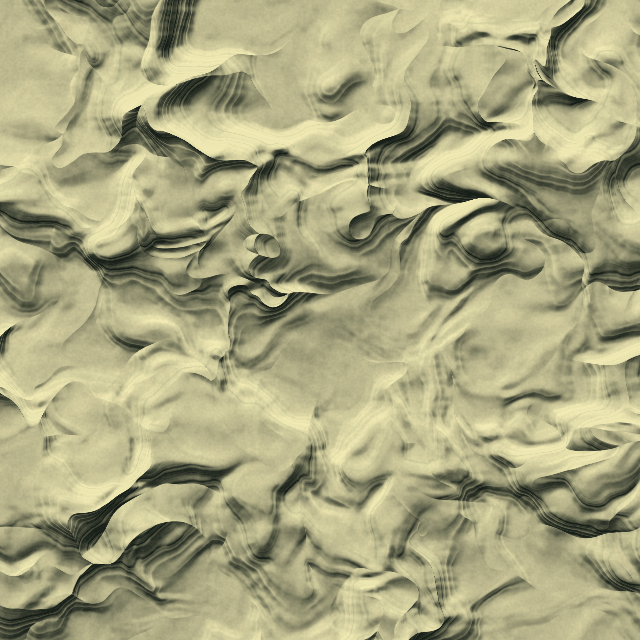
Write a WebGL 2 fragment shader that draws this texture.

```glsl
#version 300 es
precision highp float;
// Sunlit sandstone relief: flat basins, angular crests, layered cliffs and eroded gullies.

uniform vec2 u_resolution;
out vec4 fragColor;

const float TAU = 6.2831853;
const vec3 SHADOW_COLOR = vec3(0.09, 0.12, 0.095);
const vec3 SUN_COLOR = vec3(0.905, 0.875, 0.675);
const vec3 LAYER_TINT = vec3(0.87, 0.91, 0.89);
const vec2 SUN_DIRECTION = vec2(-0.30, 0.95);

vec2 hash2(vec2 cell) {
    vec2 k = vec2(dot(cell, vec2(127.1, 311.7)), dot(cell, vec2(269.5, 183.3)));
    return fract(sin(k) * 43758.5453) * 2.0 - 1.0;
}

// Gradient noise, roughly -0.7 to 0.7
float noise(vec2 p) {
    vec2 i = floor(p), f = p - i;
    vec2 u = f * f * f * (f * (f * 6.0 - 15.0) + 10.0);
    float a = dot(hash2(i), f);
    float b = dot(hash2(i + vec2(1, 0)), f - vec2(1, 0));
    float c = dot(hash2(i + vec2(0, 1)), f - vec2(0, 1));
    float d = dot(hash2(i + vec2(1, 1)), f - vec2(1, 1));
    return mix(mix(a, b, u.x), mix(c, d, u.x), u.y);
}

float fbm(vec2 p, int octaves) {
    const mat2 turn = mat2(1.6, 1.2, -1.2, 1.6);
    float sum = 0.0, amp = 1.0;
    for (int i = 0; i < octaves; i++) {
        sum += amp * noise(p);
        p = turn * p + 7.3;
        amp *= 0.40;
    }
    return sum;
}

// Broad landform: plateaus and crests, bent sharply by a folded warp
float landform(vec2 p) {
    vec2 q = p * 3.0 + 2.7;
    vec2 fold = abs(vec2(fbm(q * 1.3 + 3.1, 3), fbm(q * 1.3 + 17.7, 3)));
    float plateau = smoothstep(-0.15, 0.40, fbm(q + 0.8 * fold, 4));
    float crease = abs(fbm(q * 0.8 + 0.7 * fold + 41.3, 4));
    float crest = pow(max(1.0 - 2.5 * crease, 0.0), 2.0);
    float crestHeight = smoothstep(-0.25, 0.4, noise(q * 0.7 + 63.0));
    float swell = fbm(q * 2.2 + fold, 4);
    return 0.070 * plateau + 0.072 * crest * crestHeight + 0.011 * swell;
}

// Scattered waves running across 'dir': x is height, yz its slope
vec3 gullies(vec2 p, vec2 dir) {
    vec2 cell = floor(p), f = p - cell;
    vec3 sum = vec3(0.0);
    float total = 0.0;
    for (int y = -1; y <= 1; y++) {
        for (int x = -1; x <= 1; x++) {
            vec2 o = vec2(x, y);
            vec2 away = f - o - 0.5 - 0.3 * hash2(cell + o);
            float weight = exp(-3.0 * dot(away, away));
            float phase = TAU * dot(away, dir);
            sum += weight * vec3(cos(phase), -sin(phase) * dir);
            total += weight;
        }
    }
    return sum / total;
}

// Uneven rock layers stacked by height, 0 to 1
float strata(float height, vec2 p) {
    float level = height + 0.002 * noise(p * 9.0);
    float coarse = noise(vec2(level * 160.0, 4.3));
    float fine = noise(vec2(level * 380.0, 11.6));
    return clamp(0.5 + 0.9 * coarse + 0.7 * fine, 0.0, 1.0);
}

// Soft response to a slope facing the sun (positive) or away from it
float shade(float facing) {
    float s = facing / sqrt(1.0 + facing * facing);
    return 0.79 + (s > 0.0 ? 0.36 : 0.80) * s;
}

void main() {
    vec2 p = gl_FragCoord.xy / u_resolution.y;

    // Landform height and slope
    float e = 0.0014;
    float height = landform(p);
    vec2 slope = vec2(landform(p + vec2(e, 0)), landform(p + vec2(0, e)));
    slope = (slope - height) / e;
    float steep = smoothstep(0.15, 0.70, length(slope));

    // Gullies follow the fall line at ever finer scales
    float scale = 24.0, strength = 0.19;
    for (int i = 0; i < 3; i++) {
        vec2 across = vec2(-slope.y, slope.x) / (0.35 + length(slope));
        vec3 g = gullies(p * scale, across);
        height += 0.7 * strength * g.x / (scale * TAU);
        slope += strength * g.yz;
        scale *= 1.8;
    }

    // Hard and soft layers step the slopes
    float layer = strata(height, p);
    slope *= mix(1.0, 0.50 + layer, 0.2 + 0.8 * steep);
    slope += 0.09 * vec2(noise(p * 90.0), noise(p * 90.0 + 31.0));

    // Low sun from the top, slightly left, then rock tone and grain
    float light = shade(-dot(slope, SUN_DIRECTION));
    light -= 0.20 * steep * (layer - 0.4);
    light += 0.06 * noise(p * 230.0) + 0.04 * fbm(p * 26.0, 4);

    vec3 color = mix(SHADOW_COLOR, SUN_COLOR, clamp(light, 0.0, 1.06));
    color *= mix(vec3(1.0), LAYER_TINT, 0.4 * steep * layer);
    fragColor = vec4(color, 1.0);
}
```
